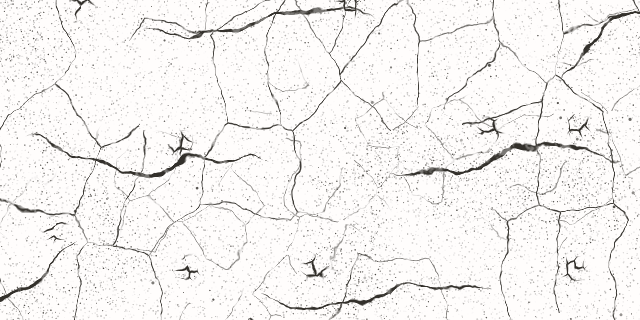
A WebGL 2 fragment shader for this texture:

```glsl
#version 300 es
precision highp float;
// Weathered white plaster with branching cracks, rubble and fine dark grit.
uniform vec2 u_resolution;
out vec4 fragColor;

const mat2 TURN = mat2(0.8, 0.6, -0.6, 0.8);

vec3 hash(vec2 p) {
    vec3 q = fract(p.xyx * vec3(0.1031, 0.1030, 0.0973));
    q += dot(q, q.yxz + 33.33);
    return fract((q.xxy + q.yzz) * q.zyx);
}

// Layered sines, roughly 0 to 1
float layers(vec2 p) {
    float sum = 0.0, amp = 0.5;
    for (int i = 0; i < 5; i++) {
        p = TURN * p * 1.7 + vec2(1.3, 4.1);
        sum += amp * sin(p.x + 1.5 * sin(p.y));
        amp *= 0.65;
    }
    return 0.5 + 0.4 * sum;
}

// Ragged displacement from broad bends down to tiny teeth
vec2 wobble(vec2 p) {
    vec2 sum = vec2(0.0);
    float freq = 9.0;
    for (int i = 0; i < 6; i++) {
        p = TURN * p + 0.37;
        sum += 0.17 / freq * sin(p.yx * freq + 2.0 * sin(p * freq * 0.6));
        freq *= 2.0;
    }
    return sum;
}

// Cellular borders: x = distance to the border, y = random value of that border
vec2 borders(vec2 p, float missing) {
    vec2 cell = floor(p), f = p - cell, nearId = cell, nearest = vec2(9.0);
    for (int k = 0; k < 9; k++) {
        vec2 id = cell + vec2(k % 3 - 1, k / 3 - 1);
        vec2 r = id + 0.1 + 0.8 * hash(id).xy - cell - f;
        if (dot(r, r) < dot(nearest, nearest)) { nearest = r; nearId = id; }
    }
    vec2 best = vec2(9.0, 0.0);
    for (int k = 0; k < 25; k++) {
        vec2 id = nearId + vec2(k % 5 - 2, k / 5 - 2);
        if (k == 12) continue;
        vec2 r = id + 0.1 + 0.8 * hash(id).xy - cell - f;
        float d = dot(0.5 * (nearest + r), normalize(r - nearest));
        float kind = hash(id + nearId + 71.0).z;
        if (kind > missing && d < best.x) best = vec2(d, kind);
    }
    return best;
}

// Antialiased coverage of a shape with the given half width
float cover(float d, float halfWidth) {
    float px = 1.0 / u_resolution.y;
    return clamp((halfWidth - d) / px + 0.5, 0.0, 1.0) * min(1.0, 2.0 * halfWidth / px);
}

// Scattered dots
float grit(vec2 p, float scale, float density, float radius, float falloff) {
    vec2 cell = floor(p * scale);
    float ink = 0.0;
    for (int k = 0; k < 9; k++) {
        vec2 id = cell + vec2(k % 3 - 1, k / 3 - 1);
        vec3 h = hash(id + scale), g = hash(id + 19.7);
        float d = length(p - (id + h.xy) / scale);
        float dotInk = cover(d, radius * (0.5 + 0.6 * g.x)) * pow(g.y, falloff);
        ink = max(ink, dotInk * step(h.z, density));
    }
    return ink;
}

void main() {
    vec2 p = gl_FragCoord.xy / u_resolution.y;
    vec2 bent = p + wobble(p);
    float worn = smoothstep(0.2, 0.5, layers(p * 30.0));
    float cloud = smoothstep(0.5, 0.95, layers(p * 2.6 + 5.0));

    // Network of thin cracks
    vec2 net = borders(bent * vec2(4.6, 3.4) + 7.0, 0.25);
    float ink = cover(net.x / 4.0, 0.0008 + 0.0014 * net.y) * mix(0.35, 0.95, worn);

    // Hairline splits inside some plates
    vec2 hair = borders(TURN * bent * 7.0 + 31.0, 0.45);
    float split = smoothstep(0.45, 0.65, layers(p * 2.1 + 11.0));
    ink = max(ink, cover(hair.x / 7.0, 0.0012) * split * mix(0.2, 0.8, worn));

    // Heavy tapered cracks in staggered rows
    float nearCrack = 1.0;
    for (int i = 0; i < 6; i++) {
        float row = float(i / 2), seed = float(i) * 2.4;
        vec2 centre = vec2(0.45 + 1.12 * float(i % 2) + 0.38 * (1.0 - row), 0.92 - 0.42 * row);
        bool steep = abs(centre.x - 1.0) > 0.8;
        float angle = steep ? 0.8 : 0.12 * sin(seed + 1.0);
        vec2 q = mat2(cos(angle), -sin(angle), sin(angle), cos(angle)) * (bent - centre);
        float d = abs(q.y - 0.028 * sin(q.x * 10.0 + seed) - 0.01 * sin(q.x * 27.0 + seed));
        float taper = 1.0 - abs(q.x) / (steep ? 0.26 : 0.37);
        float width = 0.0065 * sqrt(max(taper, 0.0)) * (0.3 + layers(p * 22.0 + seed));
        ink = max(ink, cover(d, width) * mix(0.65, 1.0, worn));
        if (taper > 0.0) nearCrack = min(nearCrack, d);
    }

    // Crumbled patches
    vec2 cell = floor(p * 2.4);
    vec2 offset = p - (cell + 0.25 + 0.5 * hash(cell + 3.0).xy) / 2.4;
    float rubble = exp(-dot(offset, offset) / 0.0016) * step(0.5, hash(cell + 8.0).z);
    float shards = borders(bent * 26.0, 0.2).x / 26.0;
    ink = max(ink, cover(shards, 0.0035 * rubble) * smoothstep(0.15, 0.6, rubble));

    // Pale dust, dark clustered grit and a few larger pits
    float density = 0.05 + 0.4 * cloud + 0.3 * rubble + 0.35 * exp(-nearCrack * 70.0);
    float dust = 0.4 * grit(p, 105.0, 0.42, 0.0024, 1.5);
    float dark = 0.9 * grit(TURN * p, 125.0, density, 0.0021, 1.0);
    float pits = 0.85 * grit(p, 8.0, 0.3, 0.0045, 0.3);
    ink = 1.0 - (1.0 - ink) * (1.0 - max(dust, max(dark, pits)));

    fragColor = vec4(mix(vec3(1.0, 0.992, 0.99), vec3(0.2, 0.19, 0.17), ink), 1.0);
}
```
